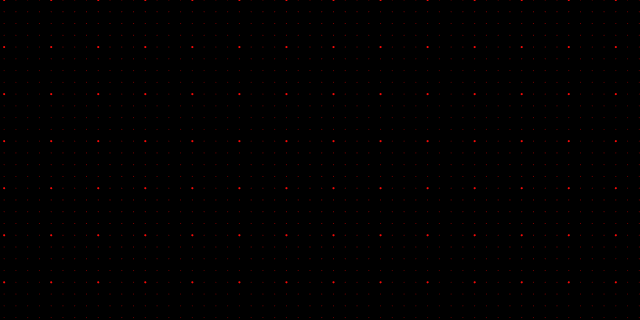
A WebGL 2 fragment shader for this pattern:

```glsl
#version 300 es
precision highp float;
// A black field with a fine square lattice of faint red dots; every fourth
// dot in both directions is larger and bright. Each dot is a disc distance
// around the nearest lattice node, and a slow swell varies the faint dots.

#define MAJOR_PITCH 0.14703          // bright dot spacing, in canvas heights
#define SUBDIVISIONS 4.0             // faint steps per bright step
#define LATTICE_ORIGIN vec2(0.0130, 0.1178)
#define MAJOR_RADIUS 0.0031
#define MINOR_RADIUS 0.0016
#define MAJOR_COLOR vec3(0.96, 0.04, 0.03)
#define MINOR_COLOR vec3(0.40, 0.0, 0.0)
#define SWELL_PERIOD 0.66
#define SWELL_CENTER vec2(0.34, 0.35)
#define SWELL_AMOUNT 0.22

uniform vec2 u_resolution;
out vec4 fragColor;

const float TAU = 6.28318;

// Distance to the nearest node of a square lattice
float latticeDistance(vec2 p, float pitch) {
    vec2 cell = p / pitch;
    return length(cell - floor(cell + 0.5)) * pitch;
}

// Antialiased disc coverage
float disc(float dist, float radius, float pixel) {
    return clamp(0.5 + (radius - dist) / pixel, 0.0, 1.0);
}

void main() {
    float pixel = 1.0 / u_resolution.y;
    vec2 uv = gl_FragCoord.xy * pixel;
    vec2 p = uv - LATTICE_ORIGIN;

    // Slow brightness variation across the faint dots
    vec2 wave = cos(TAU * (uv - SWELL_CENTER) / SWELL_PERIOD);
    float swell = 1.0 + SWELL_AMOUNT * 0.5 * (wave.x + wave.y);

    float minorDot = disc(latticeDistance(p, MAJOR_PITCH / SUBDIVISIONS), MINOR_RADIUS, pixel);
    float majorDot = disc(latticeDistance(p, MAJOR_PITCH), MAJOR_RADIUS, pixel);

    // Bright dots cover the faint ones
    vec3 color = MINOR_COLOR * minorDot * swell;
    color = mix(color, MAJOR_COLOR, majorDot);
    fragColor = vec4(color, 1.0);
}
```
